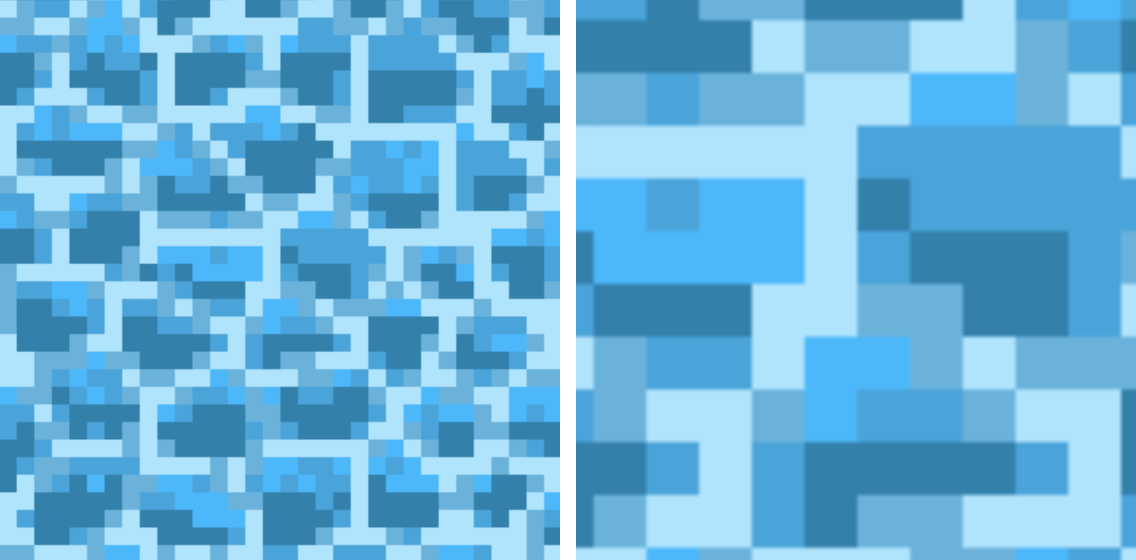
Left: the whole. Right: its middle third, enlarged.
This pattern is drawn by a Shadertoy shader. Its source:

```glsl
// Blocky cobbled water: shaded blue cells parted by pale seams, on a coarse tile grid.

const vec2 STONE = vec2(6.1, 4.9);   // mean stone size in tiles

float hash(vec2 p) {
    vec3 q = fract(vec3(p.xyx) * vec3(0.1031, 0.1030, 0.0973));
    q += dot(q, q.yzx + 33.33);
    return fract((q.x + q.y) * q.z);
}

// Jittered stone centre, with every other row shifted by half a stone
vec2 stoneCentre(vec2 id) {
    vec2 jitter = vec2(hash(id + 17.3), hash(id + 71.9)) - 0.5;
    float stagger = 0.5 * mod(id.y, 2.0);
    return (id + 0.5 + vec2(stagger, 0.0) + 0.62 * jitter) * STONE;
}

vec3 tileColour(vec2 tile) {
    const vec3 pale   = vec3(0.69, 0.89, 0.99);
    const vec3 haze   = vec3(0.42, 0.70, 0.86);
    const vec3 bright = vec3(0.30, 0.72, 0.98);
    const vec3 mid    = vec3(0.29, 0.64, 0.85);
    const vec3 deep   = vec3(0.20, 0.50, 0.67);

    // Nearest stone
    vec2 base = floor(tile / STONE), id = base, centre = vec2(0.0);
    float nearest = 1e5;
    for (int y = -2; y <= 2; y++)
    for (int x = -2; x <= 2; x++) {
        vec2 candidate = base + vec2(x, y);
        vec2 c = stoneCentre(candidate);
        float d = distance(tile, c);
        if (d < nearest) { nearest = d; id = candidate; centre = c; }
    }

    // Distances to the two closest seams
    float edge = 1e5, edge2 = 1e5;
    for (int y = -2; y <= 2; y++)
    for (int x = -2; x <= 2; x++) {
        if (x == 0 && y == 0) continue;
        vec2 c = stoneCentre(id + vec2(x, y));
        float d = dot(0.5 * (centre + c) - tile, normalize(c - centre));
        edge2 = min(edge2, max(edge, d));
        edge = min(edge, d);
    }

    float grain = hash(tile + 5.7);
    float grain2 = hash(tile + 43.1);
    float rim = edge + 0.3 * (grain - 0.5);

    // Seams widen at junctions and break up now and then
    if (rim < 0.36 || edge + edge2 < 1.35) return grain2 < 0.08 ? haze : pale;
    if (rim < 0.70) return haze;

    // Dark lower body below a speckled, lighter top
    vec2 local = tile - centre;
    float slant = 0.7 * (hash(id + 9.2) - 0.5);
    float height = local.y + slant * local.x + 0.7 * (grain2 - 0.5);
    if (height < 0.2) return rim > 0.9 ? deep : mid;
    return grain2 < mix(0.1, 0.9, hash(id + 29.4)) ? bright : mid;
}

void mainImage(out vec4 fragColor, in vec2 fragCoord) {
    float tilesAcross = 31.85;
    vec2 grid = fragCoord / iResolution.y * tilesAcross + vec2(0.05, 0.15) - 0.5;

    // Blend neighbouring tiles over a narrow soft edge
    float soft = max(0.065, 0.7 * tilesAcross / iResolution.y);
    vec2 corner = floor(grid);
    vec2 blend = smoothstep(0.5 - soft, 0.5 + soft, fract(grid));
    vec3 colour = vec3(0.0);
    for (int y = 0; y <= 1; y++)
    for (int x = 0; x <= 1; x++) {
        vec2 side = vec2(x, y);
        vec2 weight = mix(1.0 - blend, blend, side);
        colour += weight.x * weight.y * tileColour(corner + side);
    }
    fragColor = vec4(colour, 1.0);
}
```
